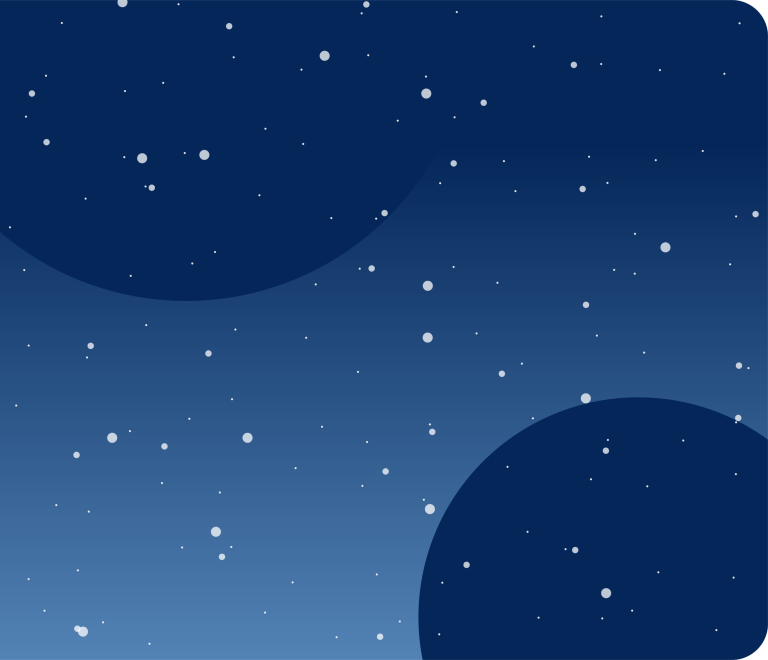
A Shadertoy shader for this background:

```glsl
const vec3 NAVY = vec3(0.016, 0.150, 0.349);
const vec3 HORIZON = vec3(0.325, 0.512, 0.708);
const vec3 PAPER = vec3(1.0);
const vec3 STAR = vec3(1.0);

// All lengths are fractions of the canvas height
const float GRADIENT_TOP = 0.778;
const float CORNER_RADIUS = 0.055;
const vec2 LEFT_CENTER = vec2(0.282, 0.976);
const float LEFT_RADIUS = 0.432;
const vec2 RIGHT_CENTER = vec2(0.967, 0.065);
const float RIGHT_RADIUS = 0.333;

// Star layers: cell size, radius, opacity
const int LAYERS = 3;
const vec3 SMALL_STARS = vec3(0.105, 0.0015, 0.88);
const vec3 MEDIUM_STARS = vec3(0.205, 0.0048, 0.74);
const vec3 LARGE_STARS = vec3(0.270, 0.0076, 0.74);

float hash(vec2 p) {
    return fract(sin(dot(p, vec2(127.1, 311.7))) * 43758.5453);
}

// Smooth coverage of a shape from its signed distance
float fill(float dist, float pixel) {
    return 1.0 - smoothstep(-0.7 * pixel, 0.7 * pixel, dist);
}

float circle(vec2 p, vec2 center, float radius) {
    return length(p - center) - radius;
}

// One jittered star per cell, kept clear of the cell borders
float starLayer(vec2 p, vec3 layer, float seed, float pixel) {
    vec2 cell = floor(p / layer.x);
    vec2 jitter = vec2(hash(cell + seed), hash(cell + seed + 37.3));
    vec2 center = (cell + mix(vec2(0.1), vec2(0.9), jitter)) * layer.x;
    return layer.z * fill(circle(p, center, layer.y), pixel);
}

// Panel rounded at its two right corners only
float panel(vec2 p, float aspect) {
    vec2 inner = vec2(aspect, 0.5) - CORNER_RADIUS;
    vec2 q = vec2(p.x, abs(p.y - 0.5)) - inner;
    return length(max(q, 0.0)) - CORNER_RADIUS;
}

void mainImage(out vec4 fragColor, in vec2 fragCoord) {
    float pixel = 1.0 / iResolution.y;
    float aspect = iResolution.x * pixel;
    vec2 p = fragCoord * pixel;

    // Sky gradient
    vec3 color = mix(HORIZON, NAVY, clamp(p.y / GRADIENT_TOP, 0.0, 1.0));

    // Dark discs
    float discs = min(circle(p, LEFT_CENTER, LEFT_RADIUS),
                      circle(p, RIGHT_CENTER, RIGHT_RADIUS));
    color = mix(color, NAVY, fill(discs, pixel));

    // Scattered stars
    vec3 layers[LAYERS] = vec3[LAYERS](SMALL_STARS, MEDIUM_STARS, LARGE_STARS);
    for (int i = 0; i < LAYERS; i++) {
        float seed = 11.7 * float(i + 1);
        color = mix(color, STAR, starLayer(p, layers[i], seed, pixel));
    }

    // Rounded corners
    color = mix(PAPER, color, fill(panel(p, aspect), pixel));
    fragColor = vec4(color, 1.0);
}
```
